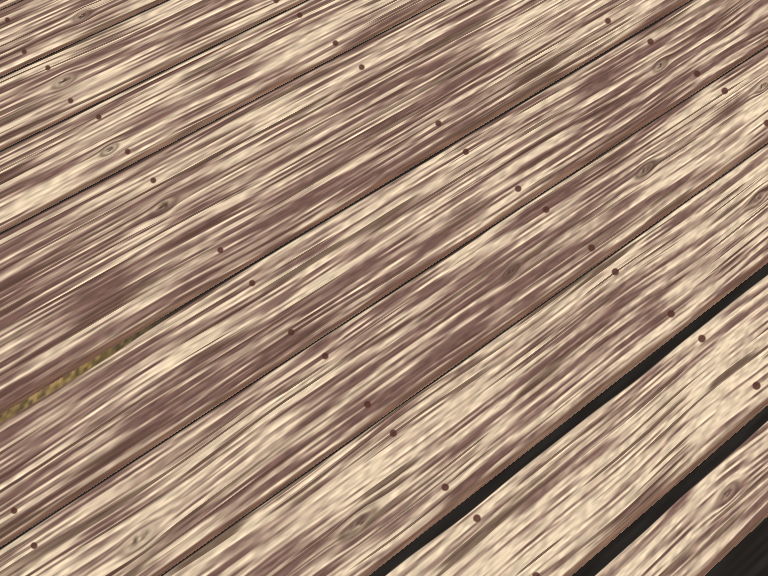
Reproduce this texture procedurally as a Shadertoy shader.

```glsl
// Weathered deck boards in perspective: peeling maroon paint, bare grain, gaps, knots and rusty nails.

const vec3 PAINT = vec3(0.47, 0.355, 0.32);
const vec3 WOOD = vec3(0.90, 0.81, 0.69);
const vec3 CRACK = vec3(0.32, 0.235, 0.19);
const vec3 FACE = vec3(0.45, 0.33, 0.27);
const vec3 SHADOW = vec3(0.13, 0.115, 0.105);
const vec3 DIRT = vec3(0.66, 0.54, 0.33);
const vec3 RUST = vec3(0.32, 0.19, 0.16);

const float CONVERGE = 0.236;  // how fast the boards narrow to the right
const float SLANT = 0.43;      // slope of the topmost board
const int SEAMS = 10;
const float SEAM[SEAMS] = float[](0.017, 0.134, 0.262, 0.405, 0.720, 0.951, 1.198, 1.502, 1.863, 2.144);
const float GAP[SEAMS] = float[](0.002, 0.003, 0.003, 0.003, 0.005, 0.004, 0.004, 0.030, 0.042, 0.400);
const float BARE[SEAMS + 1] = float[](0.0, 0.0, 0.03, 0.03, -0.02, -0.05, 0.02, 0.03, 0.08, 0.09, 0.0);

float hash(vec2 p) {
    vec3 q = fract(vec3(p.xyx) * 0.1031);
    q += dot(q, q.yzx + 33.33);
    return fract((q.x + q.y) * q.z);
}

float valueNoise(vec2 p) {
    vec2 i = floor(p), f = fract(p);
    f = f * f * (3.0 - 2.0 * f);
    return mix(mix(hash(i), hash(i + vec2(1, 0)), f.x),
               mix(hash(i + vec2(0, 1)), hash(i + vec2(1, 1)), f.x), f.y);
}

// Screen (y down) to deck: x runs along the boards, y across them.
vec2 toDeck(vec2 s) {
    return vec2(s.x, s.y + SLANT * s.x) / (1.0 - CONVERGE * s.x);
}

vec2 toScreen(vec2 d) {
    float x = d.x / (1.0 + CONVERGE * d.x);
    return vec2(x, d.y * (1.0 - CONVERGE * x) - SLANT * x);
}

// Keeps the grain finer on the distant boards.
float grainAcross(float across) {
    return log(1.0 + 0.8 * across);
}

// Offset from a scattered knot, in knot radii; far away when the cell has none.
vec2 knotOffset(vec2 deck, float id, float top, float bottom) {
    const float CELL = 0.42;
    float k = floor(deck.x / CELL);
    vec2 seed = vec2(k + 20.0, id * 7.0 + 3.0);
    if (hash(seed) < 0.5) return vec2(9.0);
    vec2 center = vec2((k + 0.25 + 0.5 * hash(seed + 40.0)) * CELL,
                       mix(top, bottom, 0.25 + 0.5 * hash(seed + 80.0)));
    float size = (0.009 + 0.007 * center.y) * (0.7 + 0.6 * hash(seed + 120.0));
    return (deck - center) / (size * vec2(2.0, 1.0));
}

// Two nails per board on each joist; returns coverage.
float nails(vec2 screen, vec2 deck, float id, float top, float bottom, float aa) {
    float cover = 0.0;
    for (int n = 0; n < 2; n++) {
        float across = mix(top, bottom, n == 0 ? 0.16 : 0.80);
        float start = 0.474 * across - 0.396, pitch = 0.37 + 0.2 * across;
        float k = floor((deck.x - start) / pitch + 0.5);
        float jitter = 0.03 * (hash(vec2(k + 9.0, id * 2.0 + float(n))) - 0.5);
        vec2 nail = toScreen(vec2(start + k * pitch + jitter, across + 0.3 * jitter));
        float radius = 0.0042 + 0.0015 * across;
        cover = max(cover, 1.0 - smoothstep(-aa, aa, length(screen - nail) - radius));
    }
    return cover;
}

vec3 boardColor(vec2 deck, float id, float bias, vec2 knot) {
    float r = length(knot), bulge = exp(-r * r);
    float w = grainAcross(deck.y);
    float waves = valueNoise(vec2(deck.x * 3.5, w * 18.0 + id * 17.0)) - 0.5;
    w += 0.008 * waves - 0.008 * knot.y * bulge;
    vec2 g = vec2(deck.x, w + id * 3.7);

    // Paint survives in long patches and wears off along the grain.
    float fine = valueNoise(g * vec2(11.0, 400.0));
    float coarse = valueNoise(g * vec2(5.0, 190.0) + 13.0);
    float worn = 0.6 * valueNoise(g * vec2(2.2, 24.0) + 29.0) + 0.4 * valueNoise(g * vec2(5.0, 70.0));
    float bare = smoothstep(0.36, 0.82, 0.48 * fine + 0.34 * coarse + 0.36 * worn + bias);
    vec3 col = mix(PAINT, WOOD, bare);

    // Raised grain catches light; furrows and flecks break it up.
    float relief = fine - valueNoise(g * vec2(11.0, 400.0) + vec2(0.0, 0.6));
    col *= 1.0 + 0.16 * relief;
    col *= 0.90 + 0.22 * valueNoise(g * vec2(60.0, 420.0) + 7.0);

    // Dark splits and knots.
    float split = smoothstep(0.66, 0.88, valueNoise(g * vec2(5.0, 330.0) + 57.0));
    col = mix(col, CRACK, split * (0.45 + 0.4 * worn));
    float ring = exp(-pow((r - 0.85) * 4.0, 2.0)) * 0.4;
    float core = (1.0 - smoothstep(0.1, 0.75, r)) * valueNoise(knot * vec2(5.0, 4.0) + id);
    return mix(col, CRACK * 0.85, clamp(ring * coarse * 1.6 + core, 0.0, 0.9));
}

void mainImage(out vec4 fragColor, in vec2 fragCoord) {
    vec2 screen = vec2(fragCoord.x, iResolution.y - fragCoord.y) / iResolution.y;
    float aa = 1.0 / iResolution.y;
    vec2 deck = toDeck(screen);
    float deckAA = aa * 1.2 / (1.0 - CONVERGE * screen.x);

    // Find the board and the gap along its upper side.
    float top = -0.08, bottom = SEAM[0], gap = 0.0;
    int board = 0;
    for (int i = 0; i < SEAMS; i++) {
        if (deck.y > SEAM[i]) {
            board = i + 1;
            top = SEAM[i];
            gap = GAP[i];
            bottom = i + 1 < SEAMS ? SEAM[i + 1] : 2.6;
        }
    }
    float id = float(board);
    vec3 col = boardColor(deck, id, BARE[board], knotOffset(deck, id, top, bottom));
    col = mix(col, RUST, 0.85 * nails(screen, deck, id, top, bottom, aa));

    // Rounded lower edge in shade, its rim roughened along the grain.
    float rough = valueNoise(vec2(deck.x * 6.0, id * 5.0));
    float faceWidth = (0.008 + 0.010 * deck.y) * (0.7 + 0.6 * rough);
    float face = smoothstep(-faceWidth, -0.5 * faceWidth, deck.y - bottom);
    col = mix(col, FACE * (0.8 + 0.4 * valueNoise(deck * vec2(20.0, 240.0))), face * 0.85);

    // Open gap, with debris where it lies close to the left side.
    float debris = step(0.7, top) * step(top, 0.8) * (1.0 - smoothstep(0.12, 0.36, screen.x));
    gap *= 0.85 + 0.3 * rough + 2.2 * debris;
    vec3 below = mix(SHADOW, DIRT, debris * (0.4 + 0.6 * valueNoise(deck * 130.0)));
    below += 0.05 * valueNoise(deck * vec2(12.0, 70.0));
    float open = 1.0 - smoothstep(-deckAA, deckAA, deck.y - top - gap);
    col = mix(col, below, open * step(0.5, id));

    fragColor = vec4(clamp(col, 0.0, 1.0), 1.0);
}
```
